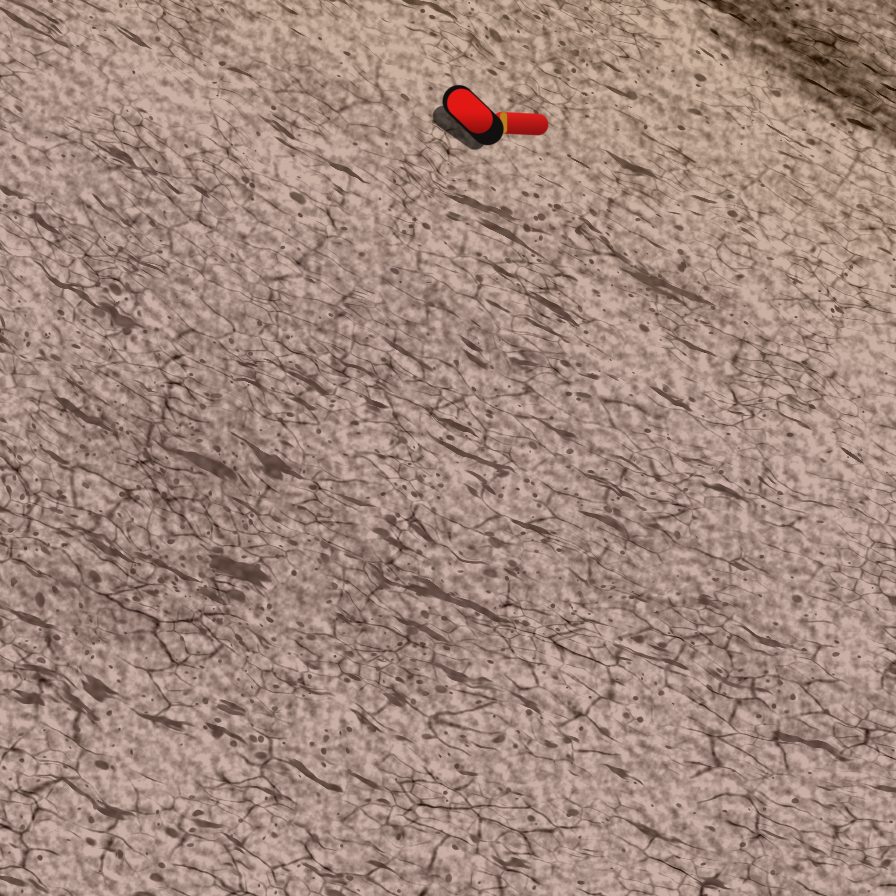
A WebGL 2 fragment shader for this texture:

```glsl
#version 300 es
precision highp float;
// Dry, cracked clay slope with pits, dark erosion streaks and a small red tool.
// Noise and cell distances are stretched along a bending downhill frame; one
// tone value collects grain, relief and dark marks and is mapped to clay colours.
uniform vec2 u_resolution;
out vec4 fragColor;

vec2 hash2(vec2 p) {
    vec3 q = fract(p.xyx * vec3(0.1031, 0.1030, 0.0973));
    q += dot(q, q.yzx + 33.33);
    return fract((q.xx + q.yz) * q.zy);
}

float noise(vec2 p) {
    vec2 i = floor(p), f = fract(p);
    f = f * f * (3.0 - 2.0 * f);
    float low = mix(hash2(i).x, hash2(i + vec2(1, 0)).x, f.x);
    float high = mix(hash2(i + vec2(0, 1)).x, hash2(i + vec2(1, 1)).x, f.x);
    return mix(low, high, f.y);
}

float fbm(vec2 p) {
    float sum = 0.0, amp = 0.533;
    for (int i = 0; i < 4; i++) {
        sum += amp * noise(p);
        p = mat2(1.6, 1.2, -1.2, 1.6) * p + 17.3;
        amp *= 0.5;
    }
    return sum;
}

// Fbm that keeps its stretch direction in every octave.
float fibre(vec2 p) {
    return 0.55 * noise(p) + 0.29 * noise(p * 2.1 + 9.0) + 0.16 * noise(p * 4.3 + 23.0);
}

// Gap between the two nearest cell centres: zero on the cracks.
float crackGap(vec2 p) {
    vec2 cell = floor(p);
    float nearest = 9.0, second = 9.0;
    for (int y = -1; y <= 1; y++)
    for (int x = -1; x <= 1; x++) {
        vec2 c = cell + vec2(x, y);
        float d = length(c + 0.1 + 0.8 * hash2(c) - p);
        second = min(second, max(nearest, d));
        nearest = min(nearest, d);
    }
    return second - nearest;
}

// Scattered round pits; density is the share of cells that hold one.
float pits(vec2 p, float density) {
    vec2 cell = floor(p);
    float cover = 0.0;
    for (int y = -1; y <= 1; y++)
    for (int x = -1; x <= 1; x++) {
        vec2 c = cell + vec2(x, y), kind = hash2(c + 71.0);
        float radius = mix(0.12, 0.38, kind.y * kind.y);
        float d = length(c + hash2(c) - p);
        cover = max(cover, step(kind.x, density) * (1.0 - smoothstep(radius - 0.1, radius + 0.1, d)));
    }
    return cover;
}

float blob(vec2 p, vec2 centre, vec2 size) {
    vec2 d = mat2(0.9, 0.43, -0.43, 0.9) * vec2(p.x - centre.x, centre.y - p.y);
    d = vec2(0.9 * (p.x - centre.x) - 0.43 * (p.y - centre.y), 0.43 * (p.x - centre.x) + 0.9 * (p.y - centre.y)) / size;
    return exp(-dot(d, d));
}

float bar(vec2 p, vec2 a, vec2 b, float radius) {
    vec2 ab = b - a;
    float h = clamp(dot(p - a, ab) / dot(ab, ab), 0.0, 1.0);
    return 1.0 - smoothstep(-0.001, 0.001, length(p - a - ab * h) - radius);
}

void main() {
    vec2 p = gl_FragCoord.xy / min(u_resolution.x, u_resolution.y);

    // Downhill frame: x along the slope, y across it, finer toward the top
    vec2 slope = vec2(0.9 * p.x - 0.43 * p.y,
                      0.43 * p.x + 0.9 * p.y + 0.4 * p.x * p.y + 0.2 * p.y * p.y);
    vec2 warped = slope + 0.035 * (vec2(fbm(p * 16.0), fbm(p * 16.0 + 31.0)) - 0.5);

    // Worn areas and the dark bank in the upper right
    float wear = blob(p, vec2(0.2, 0.4), vec2(0.36, 0.2)) + 0.9 * blob(p, vec2(0.68, 0.71), vec2(0.17, 0.045))
               + 0.5 * blob(p, vec2(0.5, 0.47), vec2(0.2, 0.1)) + 0.5 * blob(p, vec2(0.82, 0.24), vec2(0.1, 0.05))
               + 0.8 * blob(p, vec2(0.58, 0.97), vec2(0.16, 0.03)) + 0.5 * blob(p, vec2(0.16, 0.04), vec2(0.15, 0.05));
    wear = clamp(wear * (0.3 + 1.4 * fbm(p * 9.0 + 4.0)), 0.0, 1.0);
    float bankLine = p.y + 0.7 * p.x - 1.54 + 0.07 * (fbm(slope * vec2(9, 30)) - 0.5);
    float bank = smoothstep(-0.03, 0.02, bankLine) * (1.0 - 0.55 * smoothstep(0.03, 0.1, bankLine));

    // Grain and relief lit from the upper right
    float relief = fbm(p * 105.0) - fbm(p * 105.0 + vec2(0.5, 0.6));
    float tone = 0.93 + 0.75 * relief + 0.28 * (noise(p * 250.0) - 0.5);
    tone += 0.38 * (fibre(warped * vec2(45, 95)) - 0.5) + 0.3 * (fbm(slope * vec2(4, 8)) - 0.5);
    tone += 0.06 * smoothstep(0.5, 1.0, p.x) * p.y - 0.14 * wear;

    // Cracks that fade in and out
    float broad = 1.0 - smoothstep(0.0, 0.11, crackGap(warped * vec2(14, 25)));
    float fine = 1.0 - smoothstep(0.0, 0.17, crackGap(warped * vec2(31, 50) + 7.0));
    tone -= 0.62 * broad * smoothstep(0.3, 0.65, noise(p * 24.0)) * (1.0 - 0.6 * p.y);
    tone -= 0.42 * fine * smoothstep(0.35, 0.75, fbm(p * 20.0 + 5.0));

    // Streaks, pits and the bank
    float streak = smoothstep(0.7, 0.78, fibre(warped * vec2(14, 62)) + 0.09 * wear - 0.02);
    float pit = max(pits(warped * vec2(48, 54), 0.03 + 0.16 * wear), pits(warped * 92.0 + 40.0, 0.04 + 0.2 * wear));
    tone = mix(tone, 0.05 + 0.3 * noise(p * 150.0), max(0.88 * streak, 0.82 * pit));
    tone -= bank * (0.25 + 0.7 * fibre(slope * vec2(25, 80)));
    vec3 colour = mix(vec3(0.24, 0.16, 0.13), vec3(0.73, 0.63, 0.59), clamp(tone, -0.2, 1.12));
    colour += vec3(0.015, 0.012, -0.025) * smoothstep(0.6, 1.1, p.y + 0.4 * p.x - 0.2);

    // Red tool: shadow, handle, collar, head and dark caps
    colour *= 1.0 - 0.6 * bar(p, vec2(0.495, 0.87), vec2(0.53, 0.845), 0.012);
    float shine = 0.7 + 0.5 * smoothstep(0.845, 0.88, p.y);
    colour = mix(colour, vec3(0.75, 0.1, 0.09) * shine, bar(p, vec2(0.56, 0.863), vec2(0.6, 0.861), 0.012));
    colour = mix(colour, vec3(0.72, 0.5, 0.12), bar(p, vec2(0.562, 0.855), vec2(0.562, 0.871), 0.004));
    colour = mix(colour, vec3(0.07, 0.06, 0.06), bar(p, vec2(0.512, 0.887), vec2(0.544, 0.856), 0.018));
    colour = mix(colour, vec3(0.74, 0.08, 0.07) * shine, bar(p, vec2(0.515, 0.885), vec2(0.534, 0.867), 0.016));
    fragColor = vec4(clamp(colour, 0.0, 1.0), 1.0);
}
```
